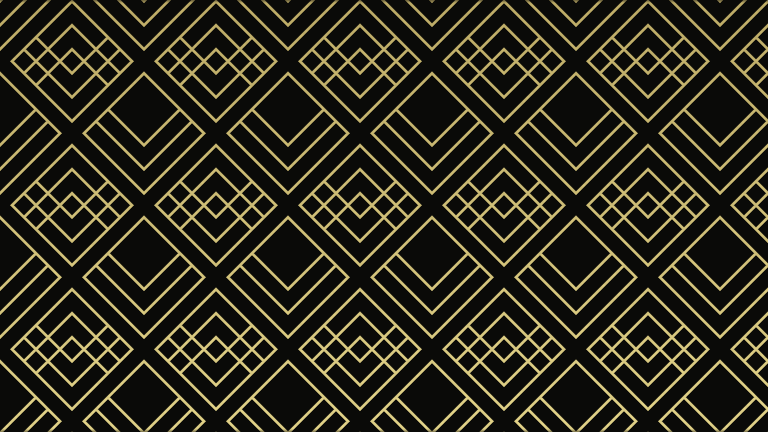
A WebGL 1 fragment shader for this pattern:

```glsl
precision highp float;

uniform vec2 u_resolution;

// Layout: the tile is the unit of length
const float TILES_DOWN = 3.0;
const vec2 GRID_CENTRE = vec2(0.5, 0.574);
const float RING_STEP = 1.0 / 6.0;
const float FRAME_RADIUS = 2.5 * RING_STEP;
const float CELL_RADIUS = 0.5;
const float LINE_WIDTH = 0.0191;

// Finish
const vec3 GROUND = vec3(0.04, 0.04, 0.03);
const vec3 GOLD_TOP = vec3(0.74, 0.67, 0.40);
const vec3 GOLD_BOTTOM = vec3(0.88, 0.82, 0.53);
const float GRAIN_SCALE = 40.0;
const float GRAIN_AMOUNT = 0.06;
const float EDGE_FADE = 0.008;
const float EDGE_SHADE = 0.6;

vec2 hashGradient(vec2 cell) {
  float n = fract(sin(dot(cell, vec2(127.1, 311.7))) * 4375.85);
  float angle = 6.28318 * n;
  return vec2(cos(angle), sin(angle));
}

float gradientNoise(vec2 p) {
  vec2 i = floor(p);
  vec2 f = p - i;
  vec2 s = f * f * f * (f * (f * 6.0 - 15.0) + 10.0);
  float a = dot(hashGradient(i), f);
  float b = dot(hashGradient(i + vec2(1.0, 0.0)), f - vec2(1.0, 0.0));
  float c = dot(hashGradient(i + vec2(0.0, 1.0)), f - vec2(0.0, 1.0));
  float d = dot(hashGradient(i + vec2(1.0, 1.0)), f - vec2(1.0, 1.0));
  return mix(mix(a, b, s.x), mix(c, d, s.x), s.y);
}

// Distance to lines at 0.5, 1.5, 2.5 ... ring steps; none below zero
float ringDistance(float t) {
  return abs(mod(max(t, 0.0), RING_STEP) - 0.5 * RING_STEP);
}

// Concentric diamonds whose sides run on into a lattice left and right
float latticeDiamond(vec2 p) {
  p = abs(p);
  float radius = p.x + p.y;
  float lines = min(ringDistance(radius), ringDistance(p.x - p.y));
  return max(lines, radius - FRAME_RADIUS);
}

// Framed diamond with nested chevrons pointing down
float chevronDiamond(vec2 p) {
  float lower = abs(p.x) - p.y;
  float upper = abs(p.x) + p.y;
  float lines = min(ringDistance(lower), abs(upper - FRAME_RADIUS));
  return max(lines, max(lower, upper) - FRAME_RADIUS);
}

// The two motifs alternate on a diagonal checkerboard
float patternDistance(vec2 p) {
  vec2 q = fract(p - GRID_CENTRE + 0.5) - 0.5;
  float d;
  if (abs(q.x) + abs(q.y) < CELL_RADIUS) {
    d = latticeDiamond(q);
  } else {
    d = chevronDiamond(fract(q) - 0.5);
  }
  return d * 0.70711;
}

void main() {
  vec2 uv = gl_FragCoord.xy / u_resolution;
  vec2 p = gl_FragCoord.xy * TILES_DOWN / u_resolution.y;
  float pixel = TILES_DOWN / u_resolution.y;

  // Line coverage over a one-pixel edge
  float d = patternDistance(p);
  float line = clamp(0.5 + (0.5 * LINE_WIDTH - d) / pixel, 0.0, 1.0);

  // Gold pales toward the bottom, with a fine brushed grain
  vec3 gold = mix(GOLD_BOTTOM, GOLD_TOP, uv.y);
  float grain = gradientNoise(vec2(p.x + p.y, 0.4 * (p.x - p.y)) * GRAIN_SCALE);
  gold *= 1.0 + GRAIN_AMOUNT * grain;

  // Thin shade along the top and bottom edges
  float edge = smoothstep(0.0, EDGE_FADE, min(uv.y, 1.0 - uv.y));
  gold *= mix(EDGE_SHADE, 1.0, edge);

  gl_FragColor = vec4(mix(GROUND, gold, line), 1.0);
}
```
